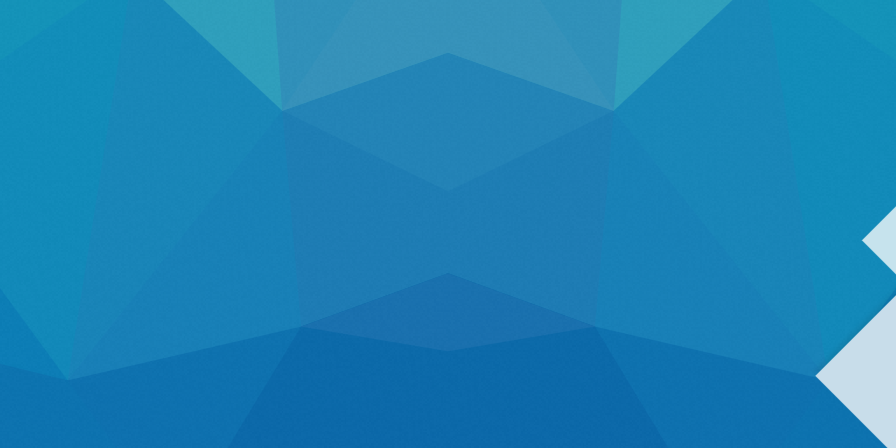
A Shadertoy shader for this background:

```glsl
// Faceted blue low-poly backdrop, mirrored about the centre, with pale squares at the right edge.

float hash(vec2 p) {
    return fract(sin(dot(p, vec2(127.1, 311.7))) * 43758.5453);
}

// Smooth coverage of the half-plane to the left of the line a -> b.
float leftOf(vec2 p, vec2 a, vec2 b, float soft) {
    vec2 d = normalize(b - a);
    float dist = dot(p - a, vec2(-d.y, d.x));
    return smoothstep(-soft, soft, dist);
}

// Square standing on its corner, placed by its leftmost corner.
float diamond(vec2 p, vec2 corner, float radius, float soft) {
    vec2 q = abs(p - corner - vec2(radius, 0.0));
    return smoothstep(soft, -soft, (q.x + q.y - radius) * 0.7071);
}

vec3 facets(vec2 p, float soft) {
    // Shared corners, x measured outward from the mirror axis
    vec2 apex = vec2(0.0, 0.883);
    vec2 shoulder = vec2(0.370, 0.753);
    vec2 chest = vec2(0.0, 0.573);
    vec2 ridge = vec2(0.0, 0.390);
    vec2 hip = vec2(0.328, 0.271);
    vec2 keel = vec2(0.0, 0.216);
    vec2 foot = vec2(0.849, 0.151);

    // Outer bands and side facets
    vec3 col = vec3(0.096, 0.522, 0.719);
    float band = leftOf(p, vec2(0.714, 1.0), foot, soft);
    col = mix(col, vec3(0.069, 0.541, 0.724), band);
    float corner = leftOf(p, vec2(0.805, 1.0), vec2(1.0, 0.865), soft);
    col = mix(col, vec3(0.078, 0.562, 0.722), corner);
    float side = leftOf(p, foot, shoulder, soft);
    col = mix(col, vec3(0.094, 0.506, 0.716), side);
    float wedge = leftOf(p, vec2(1.0, 0.357), foot, soft);
    col = mix(col, vec3(0.048, 0.498, 0.712), wedge);

    // Centre panel and its upper diamond
    float centre = leftOf(p, hip, shoulder, soft);
    col = mix(col, vec3(0.116, 0.488, 0.704), centre);
    float upper = min(centre, leftOf(p, chest, shoulder, soft));
    col = mix(col, vec3(0.137, 0.510, 0.714), upper);

    // Bright facets along the top
    float roof = leftOf(p, apex, shoulder, soft);
    float teal = min(roof, leftOf(p, shoulder, vec2(0.635, 1.0), soft));
    col = mix(col, vec3(0.184, 0.610, 0.735), teal);
    float crown = min(roof, leftOf(p, shoulder, vec2(0.388, 1.0), soft));
    col = mix(col, vec3(0.188, 0.555, 0.726), crown);
    float crownMid = min(roof, leftOf(p, shoulder, vec2(0.206, 1.0), soft));
    col = mix(col, vec3(0.212, 0.562, 0.728), crownMid);

    // Dark facets along the bottom
    float underRidge = leftOf(p, hip, ridge, soft);
    float ground = max(underRidge, leftOf(p, foot, hip, soft));
    col = mix(col, vec3(0.055, 0.453, 0.684), ground);
    float underFoot = leftOf(p, vec2(1.0, 0.188), foot, soft);
    underFoot = min(underFoot, leftOf(p, foot, vec2(0.74, 0.0), soft));
    col = mix(col, vec3(0.050, 0.460, 0.686), underFoot);
    float base = min(underRidge, leftOf(p, vec2(0.492, 0.0), hip, soft));
    col = mix(col, vec3(0.046, 0.422, 0.662), base);
    float lens = min(underRidge, leftOf(p, keel, hip, soft));
    col = mix(col, vec3(0.100, 0.446, 0.682), lens);

    // Gentle lift of green toward the top
    col.g += 0.025 * (p.y - 0.5);
    return col;
}

void mainImage(out vec4 fragColor, in vec2 fragCoord) {
    // Canvas spans 2 by 1 units
    vec2 p = fragCoord / iResolution.xy * vec2(2.0, 1.0);
    float soft = 0.75 / iResolution.y;
    vec3 col = facets(vec2(abs(p.x - 1.0), p.y), soft);

    // Fine grain
    col += 0.012 * (hash(floor(p * 256.0)) - 0.5);

    // Pale squares with a faint shadow
    vec2 large = vec2(1.820, 0.161);
    vec2 small = vec2(1.924, 0.4635);
    float shadow = diamond(p, large + vec2(0.0, 0.012), 0.4, 0.012);
    col *= 1.0 - 0.08 * shadow;
    col = mix(col, vec3(0.785, 0.866, 0.918), diamond(p, large, 0.4, soft));
    col = mix(col, vec3(0.775, 0.890, 0.930), diamond(p, small, 0.2, soft));

    fragColor = vec4(col, 1.0);
}
```
